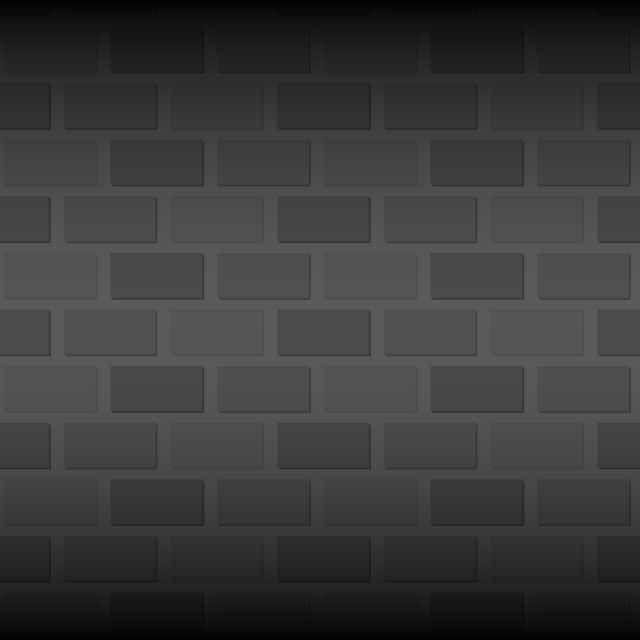
This pattern is drawn by a WebGL 1 fragment shader. Its source:

```glsl
precision highp float;
// Grey running-bond brick wall, lit across the middle and fading to black above and below.

uniform vec2 u_resolution;

// Smooth coverage of a centred box.
float boxMask(vec2 p, vec2 halfSize, vec2 pixel) {
  vec2 inside = clamp((halfSize - abs(p)) / pixel + 0.5, 0.0, 1.0);
  return inside.x * inside.y;
}

void main() {
  vec2 uv = gl_FragCoord.xy / u_resolution;
  vec2 pixel = 6.0 / u_resolution;

  // Six bricks across; y runs down from the top edge in brick widths.
  vec2 wall = 6.0 * vec2(uv.x, 1.0 - uv.y);
  vec2 pitch = vec2(1.0, 0.5305);
  wall += vec2(0.0235, -0.204);

  // Every second course shifts sideways.
  float course = floor(wall.y / pitch.y);
  float oddCourse = mod(course, 2.0);
  wall.x -= 0.5625 * oddCourse;
  float column = floor(wall.x);
  vec2 p = wall - (vec2(column, course) + 0.5) * pitch;

  // Three tones cycle along each course: light, dark, medium.
  float tone = floor(mod(column + 2.0 * oddCourse + 0.5, 3.0));
  float isDark = step(0.5, tone) * step(tone, 1.5);
  float isMedium = step(1.5, tone);
  float faceShade = 0.945 - 0.115 * isDark - 0.055 * isMedium;
  float shadowShade = 0.88 - 0.23 * isDark - 0.16 * isMedium;

  // Drop shadow at lower right, then a faint rim and the face.
  vec2 halfFace = vec2(0.4297, 0.2108);
  float shade = 1.0;
  shade = mix(shade, shadowShade, boxMask(p - 0.008, halfFace, pixel));
  shade = mix(shade, faceShade * 0.965, boxMask(p + 0.008, halfFace, pixel));
  shade = mix(shade, faceShade, boxMask(p + 0.008, halfFace - 0.01, pixel));

  // The light reaches zero at both horizontal edges, so they join in black.
  float light = 0.355 * pow(max(sin(3.14159 * uv.y), 0.0), 0.7);
  gl_FragColor = vec4(vec3(light * shade), 1.0);
}
```
